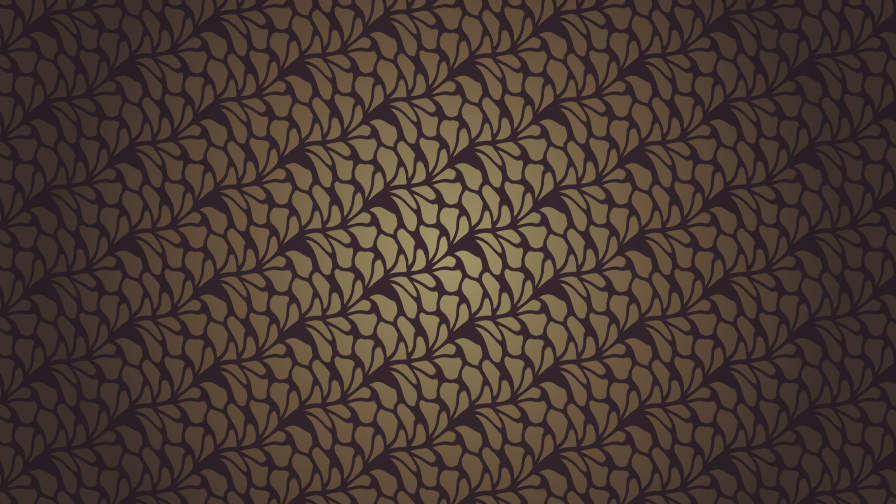
A Shadertoy shader for this pattern:

```glsl
// Half-drop foliage of curled teardrop leaves along rising vines, under a warm central glow.

const float TAU = 6.2831853;
const float VINE_PERIOD = 1.118034;                // tile length along a vine
const vec2 NEXT_VINE = vec2(0.4472136, 0.8944272); // step from a vine to the one above

// Offset to the nearest copy on the tile lattice.
vec2 wrapTile(vec2 d) {
    d -= NEXT_VINE * round(d.y / NEXT_VINE.y);
    d.x -= VINE_PERIOD * round(d.x / VINE_PERIOD);
    return d;
}

float smoothMax(float a, float b, float k) {
    float h = max(k - abs(a - b), 0.0) / k;
    return max(a, b) + 0.25 * k * h * h;
}

// Teardrop along +x: a point at the origin, a round head at x = len.
float teardrop(vec2 p, float len, float radius) {
    const float tipRadius = 0.006;
    p.y = abs(p.y);
    float taper = (tipRadius - radius) / len;
    float side = sqrt(1.0 - taper * taper);
    float along = dot(p, vec2(side, -taper));
    if (along < 0.0) return length(p) - tipRadius;
    if (along > side * len) return length(p - vec2(len, 0.0)) - radius;
    return dot(p, vec2(taper, side)) - tipRadius;
}

// Leaf k of 16: four steps along the vine, large and small, above and below.
float leaf(vec2 p, int k) {
    float id = float(k);
    bool large = (k / 4) % 2 == 0;
    float side = k < 8 ? 1.0 : -1.0;
    vec2 head = large ? vec2(0.20, 0.335) : vec2(0.0, 0.145);
    vec2 spine = large ? vec2(0.14, 0.265) : vec2(0.20, 0.115);
    head.x += 0.25 * VINE_PERIOD * float(k % 4) - (side < 0.0 ? 0.03 : 0.0);
    vec2 sway = 0.016 * vec2(sin(id * 2.4), cos(id * 3.7));
    head += sway;
    spine += sway;
    head.y *= side;
    spine.y *= side;

    float len = length(spine);
    vec2 axis = spine / len;
    vec2 q = wrapTile(p - head + 0.5 * spine);
    q = vec2(dot(q, axis) + 0.5 * len, dot(q, vec2(-axis.y, axis.x)));

    // Bow the spine so the tail follows the vine and the head curls away.
    float x = clamp(q.x, 0.0, len + 0.06);
    q.y += side * 0.6 * x * (len - x) / len;
    float radius = large ? 0.128 + 0.014 * sin(id * 1.9) : 0.094 + 0.008 * sin(id * 2.7);
    return teardrop(q, len, radius);
}

// Signed distance to the leaves, with even gaps between neighbours.
float foliage(vec2 p) {
    // Sway the vines, then turn so that they run along x.
    p.y -= 0.07 * sin(TAU * p.x);
    p = vec2(2.0 * p.x + p.y, 2.0 * p.y - p.x) / sqrt(5.0);

    float nearest = 9.0, second = 9.0;
    int nearestId = 0;
    for (int k = 0; k < 16; k++) {
        float d = leaf(p, k);
        if (d < nearest) {
            second = nearest;
            nearest = d;
            nearestId = k;
        } else {
            second = min(second, d);
        }
    }
    float gap = 0.018 - 0.5 * (second - nearest);
    float shape = smoothMax(nearest, gap, 0.025);
    // One small leaf per tile stays dark.
    if (nearestId == 13) shape = 0.03;

    vec2 v = wrapTile(p);
    float vine = 0.020 + 0.007 * sin(TAU * v.x / VINE_PERIOD) - abs(v.y);
    return max(shape, vine);
}

void mainImage(out vec4 fragColor, in vec2 fragCoord) {
    const float tilesDown = 5.76;
    vec2 centered = (fragCoord - 0.5 * iResolution.xy) / iResolution.y;
    float edge = 0.7 * tilesDown / iResolution.y;
    float shape = foliage(centered * tilesDown * vec2(1.03, 1.0));
    float leafMask = 1.0 - smoothstep(-edge, edge, shape);

    // Radial glow: pale olive, bronze, then dark brown.
    float r = length(centered);
    vec3 gold = mix(vec3(0.63, 0.59, 0.41), vec3(0.42, 0.34, 0.245), min(r / 0.4, 1.0));
    gold = mix(gold, vec3(0.24, 0.19, 0.17), clamp((r - 0.4) / 0.37, 0.0, 1.0));
    vec3 ground = mix(vec3(0.21, 0.15, 0.18), vec3(0.15, 0.11, 0.13), smoothstep(0.1, 0.9, r));

    fragColor = vec4(mix(ground, gold, leafMask), 1.0);
}
```
